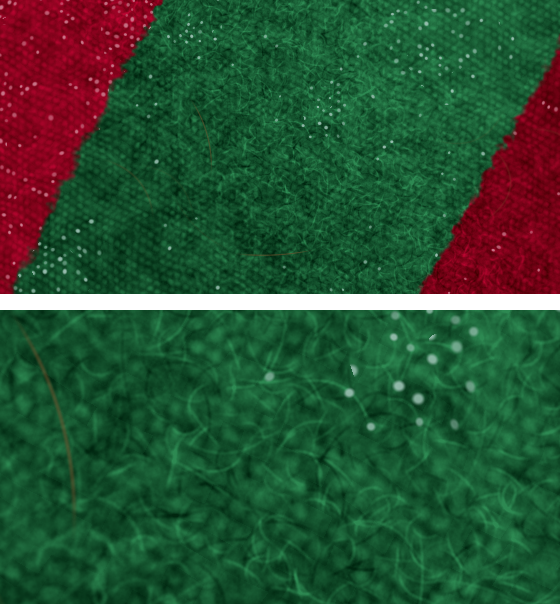
Top: the whole. Bottom: its middle third, enlarged.
Reproduce this texture procedurally as a Shadertoy shader.

```glsl
// Macro view of woolly cloth: a broad green stripe slants between two red ones.
// A staggered stitch grid gives bumps and pale gaps, curved hairs give the fuzz,
// and a slanted band of focus softens everything towards the sides.

float hash(vec2 p) {
    return fract(sin(dot(p, vec2(127.1, 311.7))) * 43758.5453);
}

float noise(vec2 p) {
    vec2 i = floor(p), f = fract(p);
    f = f * f * (3.0 - 2.0 * f);
    return mix(mix(hash(i), hash(i + vec2(1, 0)), f.x),
               mix(hash(i + vec2(0, 1)), hash(i + vec2(1, 1)), f.x), f.y);
}

float fbm(vec2 p) {
    float sum = 0.0, amp = 0.5;
    for (int i = 0; i < 4; i++) {
        sum += amp * noise(p);
        p = mat2(1.6, 1.2, -1.2, 1.6) * p + 7.3;
        amp *= 0.5;
    }
    return sum;
}

// Curved hairs, one per cell; each adds a light or dark stroke
float hairs(vec2 p, float width, float keep) {
    float sum = 0.0;
    vec2 base = floor(p);
    for (int j = -1; j <= 1; j++)
    for (int i = -1; i <= 1; i++) {
        vec2 id = base + vec2(i, j);
        if (hash(id + 9.7) > keep) continue;
        float a = 6.2832 * hash(id + 3.1);
        vec2 q = p - id - vec2(hash(id), hash(id + 5.3));
        q = mat2(cos(a), -sin(a), sin(a), cos(a)) * q;
        float bend = 1.6 * (hash(id + 1.9) - 0.5);
        float d = abs(q.y + bend * q.x * q.x) / sqrt(1.0 + 4.0 * bend * bend * q.x * q.x);
        float stroke = smoothstep(width, 0.0, d) * smoothstep(0.85, 0.4, abs(q.x));
        sum += stroke * (hash(id + 8.2) - 0.4);
    }
    return sum;
}

// Soft round patch where the cloth is worn thin
float worn(vec2 p, vec2 centre, float radius) {
    vec2 d = (p - centre) / radius;
    return exp(-dot(d, d));
}

void mainImage(out vec4 fragColor, in vec2 fragCoord) {
    vec2 p = fragCoord / iResolution.y;
    float pixel = 1.0 / iResolution.y;

    // Focus: sharp near a slanted line, soft away from it
    float blur = smoothstep(0.12, 0.85, abs(p.x - 1.38 + 0.6 * p.y));

    // Stripe edges, made ragged by the wool
    float ragged = 0.035 * (noise(p * 32.0) - 0.5) + 0.02 * (noise(p * 75.0) - 0.5);
    float left = p.x - 0.037 - 0.46 * p.y - 0.055 * p.y * p.y + ragged;
    float right = 1.418 + 0.579 * p.y - p.x + ragged;
    float soft = 0.006 + 0.010 * blur + pixel;
    float green = smoothstep(-soft, soft, min(left, right));
    float leftRed = 1.0 - smoothstep(-soft, soft, left);

    // Staggered stitches aligned with the stripe
    vec2 warp = vec2(noise(p * 9.0), noise(p * 9.0 + 40.0)) - 0.5;
    vec2 grid = vec2(dot(p, vec2(0.88, -0.47)), dot(p, vec2(0.47, 0.88))) / 0.025 + warp;
    grid.x += 0.5 * mod(floor(grid.y), 2.0);
    vec2 cell = floor(grid);
    vec2 local = fract(grid) - 0.5;
    float bump = smoothstep(0.62, 0.1, length(local * vec2(1.0, 1.25))) - 0.45;
    bump *= 0.5 + hash(cell + 2.0);

    // Wool tone: clumps, stitches and fine grain
    float clump = fbm(p * 24.0 + 2.0 * warp) - 0.47;
    float grain = fbm(p * 85.0) - 0.47;
    float tone = 0.48 + 0.9 * clump + 0.32 * bump + mix(1.0, 0.35, blur) * grain;

    // Several sizes of fuzz, wider and fainter out of focus
    float fuzz = 0.0;
    for (int k = 0; k < 4; k++) {
        float scale = 15.0 + 9.0 * float(k);
        float width = scale * (0.0028 + 0.005 * blur + 0.5 * pixel);
        fuzz += hairs(p * scale + 17.0 * float(k), width, 0.9);
    }
    tone += fuzz * mix(0.7, 0.22, blur);

    // Light falls on the upper right of the green and on the left red
    float greenTone = tone + 0.3 * worn(p, vec2(1.42, 0.85), 0.55)
                    - 0.16 * worn(p, vec2(0.5, 0.15), 0.6);
    float redTone = tone + mix(-0.16, 0.1, leftRed);
    vec3 greenWool = mix(vec3(0.02, 0.20, 0.095), vec3(0.14, 0.46, 0.27), clamp(greenTone, -0.2, 1.3));
    vec3 redWool = mix(vec3(0.36, 0.0, 0.045), vec3(0.65, 0.015, 0.16), clamp(redTone, -0.4, 1.3));
    vec3 color = mix(redWool, greenWool, green);

    // Pale gaps between stitches, gathered in the worn patches
    float wear = 0.5 * worn(p, vec2(1.13, 0.63), 0.10) + 0.4 * worn(p, vec2(1.49, 0.85), 0.15)
               + 0.5 * worn(p, vec2(0.67, 0.90), 0.07) + 0.4 * worn(p, vec2(0.19, 0.10), 0.10);
    float rate = mix(0.02, 0.12 + 0.55 * smoothstep(0.4, 0.75, noise(p * 5.0 + 3.0)), leftRed);
    rate = mix(rate, 0.012 + wear, green);
    vec2 offset = 0.3 * (vec2(hash(cell + 4.0), hash(cell + 6.0)) - 0.5);
    float size = 0.2 + 0.17 * hash(cell + 11.0);
    float speck = smoothstep(size + 0.1 * blur, size * 0.35, length(local - offset));
    speck *= step(hash(cell + 21.0), rate) * (0.45 + 0.5 * hash(cell + 31.0));
    color = mix(color, mix(vec3(0.80, 0.50, 0.57), vec3(0.62, 0.76, 0.71), green), speck);

    // Few long stray hairs, tan coloured
    float stray = abs(hairs(p * 6.0 + 31.0, 0.02 + 0.02 * blur, 0.16));
    color = mix(color, vec3(0.48, 0.33, 0.18), min(1.0, 1.4 * stray) * (1.0 - 0.6 * blur));

    fragColor = vec4(clamp(color, 0.0, 1.0), 1.0);
}
```
